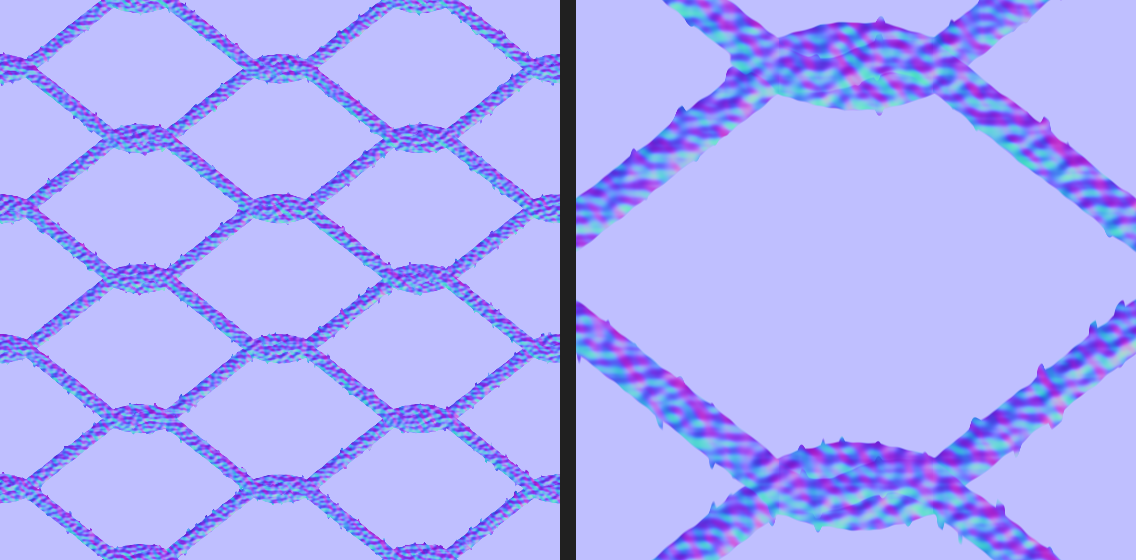
Left, the full canvas; right, a detail of the centre.
Give the GLSL for this texture map, as a three.js fragment shader.

```glsl
varying vec2 vUv;

vec2 hashDirection(vec2 cell, vec2 period) {
  cell = mod(cell, period);
  float angle = 6.2832 * fract(sin(dot(cell, vec2(12.99, 78.23))) * 4375.85);
  return vec2(cos(angle), sin(angle));
}

// Gradient noise that wraps after a whole number of cells
float gradientNoise(vec2 q, vec2 period) {
  vec2 i = floor(q), f = fract(q);
  vec2 u = f * f * f * (f * (f * 6.0 - 15.0) + 10.0);
  vec2 e = vec2(1.0, 0.0);
  float a = dot(hashDirection(i, period), f);
  float b = dot(hashDirection(i + e.xy, period), f - e.xy);
  float c = dot(hashDirection(i + e.yx, period), f - e.yx);
  float d = dot(hashDirection(i + e.xx, period), f - e.xx);
  return mix(mix(a, b, u.x), mix(c, d, u.x), u.y);
}

// Rough surface: even grit over short streaks that fall to the right
float grainHeight(vec2 uv) {
  vec2 grit = vec2(92.0, 124.0), streak = vec2(48.0, 84.0);
  return gradientNoise(uv * grit, grit)
    + 0.75 * gradientNoise(vec2(uv.x, uv.x + uv.y) * streak, streak);
}

// Height of the falling wire and its slope: a shallow S inside the knot, straight outside
vec2 wirePath(float x) {
  float knot = 0.046, slope = 0.0625 / (0.125 - knot);
  float phase = 3.14159 * x / knot;
  return abs(x) < knot
    ? 0.5 * slope * vec2(knot / 3.14159 * sin(phase), cos(phase))
    : -slope * vec2(x - sign(x) * knot, 1.0);
}

// Lays a round strand over the surface; xy is the tilt, z the coverage
vec3 layStrand(vec3 surface, float y, vec2 path, float halfWidth, float mask) {
  float across = (y - path.x) / sqrt(1.0 + path.y * path.y);
  float cover = mask * (1.0 - smoothstep(-0.0008, 0.0008, abs(across) - halfWidth));
  vec2 tilt = normalize(vec2(-path.y, 1.0)) * clamp(across / halfWidth, -1.0, 1.0) * 0.42;
  return mix(surface, vec3(tilt, 1.0), cover);
}

void main() {
  // Staggered knots: four columns, four rows in each
  float column = floor(vUv.x * 4.0 + 0.5);
  float x = vUv.x - column * 0.25;
  float y = vUv.y - 0.0025 - 0.125 * (1.0 - mod(column, 2.0));
  y = (fract(y * 4.0 + 0.5) - 0.5) * 0.25;

  // Uneven outline with small upright burrs that stay attached
  vec2 burrCells = vec2(110.0, 28.0);
  float burr = gradientNoise(vUv * burrCells, burrCells);
  float wear = gradientNoise(vUv * 60.0 + 0.37, vec2(60.0));
  float halfWidth = 0.0126 + 0.0015 * burr + 0.001 * wear + 0.004 * smoothstep(0.2, 0.45, burr);

  // Rising wire, the two arcs of the knot, then the falling wire on top
  vec2 path = wirePath(x);
  vec3 surface = layStrand(vec3(0.0), y, -path, halfWidth, 1.0);
  float bend = 1.5708 * x / 0.055;
  vec2 arc = 0.0135 * vec2(cos(bend), -sin(bend) * 1.5708 / 0.055);
  float inKnot = 1.0 - smoothstep(0.047, 0.05, abs(x));
  surface = layStrand(surface, y, -arc, halfWidth, inKnot);
  surface = layStrand(surface, y, arc, halfWidth, inKnot);
  float narrow = mix(0.78, 1.0, smoothstep(0.02, 0.05, abs(x)));
  surface = layStrand(surface, y, path, halfWidth * narrow, 1.0);

  // Grain tilts the surface; green points down
  vec2 e = vec2(0.0015, 0.0);
  float grain = grainHeight(vUv);
  vec2 bump = vec2(grainHeight(vUv + e.xy), grainHeight(vUv + e.yx)) - grain;
  vec3 normal = normalize(vec3(surface.xy - bump * vec2(2.4, 3.2) + vec2(-0.03, 0.03), 1.0));
  vec3 wire = 0.5 + 0.5 * normal * vec3(1.0, -1.0, 1.0);

  gl_FragColor = vec4(mix(vec3(0.75, 0.75, 1.0), wire, surface.z), 1.0);
}
```
